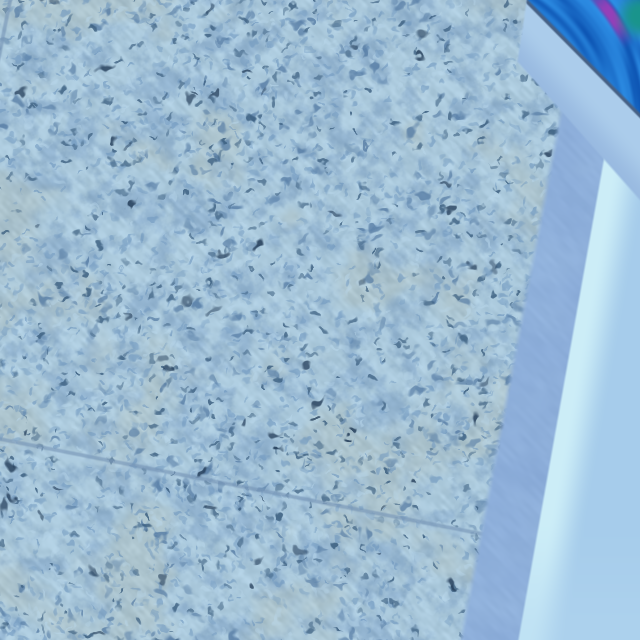
Reproduce this texture procedurally as a Shadertoy shader.

```glsl
float hash(vec2 p) {
    vec3 q = fract(vec3(p.xyx) * 0.1031);
    q += dot(q, q.yzx + 33.33);
    return fract((q.x + q.y) * q.z);
}

float noise(vec2 p) {
    vec2 i = floor(p), f = fract(p);
    f = f * f * (3.0 - 2.0 * f);
    return mix(mix(hash(i), hash(i + vec2(1, 0)), f.x),
               mix(hash(i + vec2(0, 1)), hash(i + vec2(1, 1)), f.x), f.y);
}

float fbm(vec2 p) {
    float sum = 0.0, gain = 0.5;
    for (int i = 0; i < 4; i++) {
        sum += gain * noise(p);
        p = mat2(1.6, 1.2, -1.2, 1.6) * p + 7.3;
        gain *= 0.5;
    }
    return sum / 0.9375;
}

mat2 rotate(float a) {
    return mat2(cos(a), -sin(a), sin(a), cos(a));
}

// Soft, ragged mineral chips scattered on a jittered grid
float chips(vec2 uv, float cells, float density, float angle, float seed) {
    vec2 p = uv * cells + seed;
    p += 0.6 * (vec2(noise(p * 2.3), noise(p * 2.3 + 41.0)) - 0.5);
    vec2 cell = floor(p);
    float cover = 0.0;
    for (int y = -1; y <= 1; y++)
    for (int x = -1; x <= 1; x++) {
        vec2 id = cell + vec2(x, y);
        float clump = 0.35 + 1.3 * noise((id - seed) / cells * 9.0 + 20.0);
        if (hash(id + seed) > density * clump) continue;
        vec2 center = id + vec2(hash(id + 13.7), hash(id + 71.3));
        float turn = angle + 2.2 * (hash(id + 5.1) - 0.5);
        vec2 d = rotate(turn) * (p - center);
        float size = mix(0.18, 0.42, hash(id + 29.0));
        float r = length(d / vec2(size * 1.45, size * 0.75));
        float strength = mix(0.5, 1.0, hash(id + 91.0));
        cover = max(cover, strength * (1.0 - smoothstep(0.45, 1.2, r)));
    }
    return cover;
}

vec3 graniteFloor(vec2 uv) {
    float joint = uv.y - (0.314 - 0.197 * uv.x);
    float angle = joint > 0.0 ? 0.35 : -0.8;
    vec2 grain = rotate(-0.8) * uv;

    // Pale ground with cloudy, warm and diagonal variation
    vec3 color = mix(vec3(0.57, 0.70, 0.81), vec3(0.67, 0.79, 0.865),
                     smoothstep(0.25, 0.62, fbm(uv * 42.0)));
    color = mix(color, vec3(0.68, 0.765, 0.79),
                0.75 * smoothstep(0.52, 0.75, fbm(uv * 9.0 + 3.0)));
    color += 0.06 * (noise(grain * vec2(50, 190)) - 0.5);
    color += 0.04 * (noise(uv * 130.0) - 0.5);

    // Light flecks, then blue and dark chips
    color = mix(color, vec3(0.73, 0.85, 0.93), 0.5 * chips(uv, 52.0, 0.3, angle, 17.0));
    color = mix(color, vec3(0.42, 0.58, 0.74), 0.6 * chips(uv, 62.0, 0.45, angle, 53.0));
    color = mix(color, vec3(0.33, 0.48, 0.64), 0.8 * chips(uv, 44.0, 0.17, angle, 131.0));
    color = mix(color, vec3(0.23, 0.37, 0.50), 0.85 * chips(uv, 66.0, 0.16, angle, 211.0));
    color = mix(color, vec3(0.15, 0.25, 0.36), 0.9 * chips(uv, 47.0, 0.035, angle, 307.0));

    // Tile joints
    float seam = abs(uv.x - 0.016 - 0.2 * (uv.y - 1.0));
    seam = mix(seam, 1.0, step(joint, 0.0));
    float line = 1.0 - smoothstep(0.001, 0.005, min(abs(joint), seam));
    color = mix(color, vec3(0.47, 0.59, 0.72), 0.65 * line);
    float lip = 1.0 - smoothstep(0.0, 0.006, abs(joint + 0.007));
    return mix(color, vec3(0.67, 0.79, 0.88), 0.4 * lip);
}

// Glossy blue print with curved streaks
vec3 bluePrint(vec2 uv) {
    vec2 q = rotate(-0.95) * (uv - vec2(0.96, 0.98));
    q.y += 2.0 * q.x * q.x;
    float streak = noise(vec2(q.x * 9.0, q.y * 110.0));
    vec3 color = mix(vec3(0.05, 0.33, 0.70), vec3(0.18, 0.56, 0.90), streak);
    float petal = 1.0 - smoothstep(0.004, 0.014, abs(q.y + 0.006));
    color = mix(color, vec3(0.58, 0.25, 0.72), petal * smoothstep(0.06, 0.01, abs(q.x)));
    float leaf = 1.0 - smoothstep(0.01, 0.045, length(uv - vec2(1.0, 0.975)));
    return mix(color, vec3(0.10, 0.58, 0.55), leaf);
}

void mainImage(out vec4 fragColor, in vec2 fragCoord) {
    vec2 uv = fragCoord / iResolution.xy;
    vec3 color = graniteFloor(uv);
    float soft = 0.0025;

    // Shaded side of the stand
    float side = uv.x - (0.72 + 0.19 * uv.y);
    vec3 shade = mix(vec3(0.53, 0.66, 0.84), vec3(0.58, 0.71, 0.87), fbm(uv * vec2(14, 20)));
    shade += 0.025 * (noise(rotate(-0.8) * uv * vec2(40, 160)) - 0.5);
    color = mix(color, shade, smoothstep(-0.006, 0.006, side));

    // Bright front panel, glowing along its edge
    float front = uv.x - (0.81 + 0.178 * uv.y);
    vec3 panel = mix(vec3(0.80, 0.93, 0.97), vec3(0.65, 0.80, 0.92), smoothstep(0.015, 0.075, front));
    panel = mix(panel, vec3(0.70, 0.84, 0.94), 0.5 * smoothstep(0.2, 0.0, uv.y));
    color = mix(color, panel, smoothstep(-soft, soft, front));

    // Table edge and printed top
    float lower = uv.y - (0.902 - 1.129 * (uv.x - 0.81));
    float left = uv.x - (0.808 + 0.15 * (uv.y - 0.9));
    float table = smoothstep(-soft, soft, min(lower * 0.66, left));
    vec3 rim = mix(vec3(0.60, 0.73, 0.88), vec3(0.67, 0.80, 0.92), smoothstep(0.0, 0.08, lower));
    color = mix(color, rim, table);
    float top = (uv.y - (1.0 - 1.01 * (uv.x - 0.82))) * 0.7;
    color = mix(color, vec3(0.28, 0.38, 0.52), table * smoothstep(-0.004, 0.0, top));
    color = mix(color, bluePrint(uv), table * smoothstep(0.001, 0.006, top));

    fragColor = vec4(clamp(color, 0.0, 1.0), 1.0);
}
```
